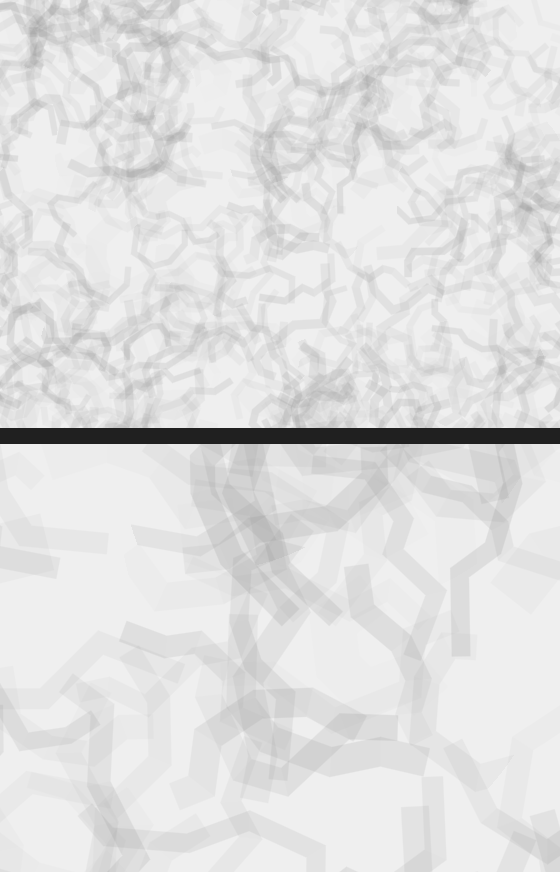
Top, the full canvas; bottom, a detail of the centre.
This pattern is drawn by a Shadertoy shader. Its source:

```glsl
const vec3 PAPER = vec3(0.938);
const vec3 INK = vec3(0.47);
const int LAYERS = 18;
const int SEGMENTS = 5;
const float CELL = 0.15;            // grid spacing, in canvas heights
const float REACH = 0.17;           // farthest extent of a ribbon
const vec2 HALF_WIDTH = vec2(0.0065, 0.0115);
const vec2 LENGTH = vec2(0.022, 0.07);
const vec2 OPACITY = vec2(0.055, 0.165);
const float MAX_TURN = 1.25;
const float CLUSTER_SCALE = 4.6;
const vec2 CLUSTER_RANGE = vec2(-0.36, 0.42);
const float WISP_CHANCE = 0.14;     // share of wide, faint ribbons

vec3 hash3(vec2 p) {
    vec3 q = fract(p.xyx * vec3(0.1031, 0.1030, 0.0973));
    q += dot(q, q.yxz + 33.33);
    return fract((q.xxy + q.yzz) * q.zyx);
}

float cornerSlope(vec2 corner, vec2 offset) {
    float angle = 6.2832 * hash3(corner + 71.0).x;
    return dot(vec2(cos(angle), sin(angle)), offset);
}

float gradientNoise(vec2 p) {
    vec2 i = floor(p), f = fract(p);
    vec2 u = f * f * f * (f * (f * 6.0 - 15.0) + 10.0);
    vec2 e = vec2(1.0, 0.0);
    float low = mix(cornerSlope(i, f), cornerSlope(i + e, f - e), u.x);
    float high = mix(cornerSlope(i + e.yx, f - e.yx), cornerSlope(i + 1.0, f - 1.0), u.x);
    return mix(low, high, u.y);
}

float density(vec2 p) {
    float n = gradientNoise(p * CLUSTER_SCALE)
            + 0.4 * gradientNoise(p * CLUSTER_SCALE * 2.1 + 19.0);
    return smoothstep(CLUSTER_RANGE.x, CLUSTER_RANGE.y, n);
}

vec2 rotate(vec2 v, float angle) {
    float c = cos(angle), s = sin(angle);
    return vec2(c * v.x - s * v.y, s * v.x + c * v.y);
}

float inside(float signedDepth, float pixel) {
    return clamp(signedDepth / pixel + 0.5, 0.0, 1.0);
}

// Opacity of a bent strip with mitred joints; p is relative to its anchor
float ribbon(vec2 p, vec2 seed, float pixel) {
    vec3 style = hash3(seed + 5.3);
    vec3 kind = hash3(seed + 11.9);
    bool wisp = kind.x < WISP_CHANCE;
    float halfWidth = mix(HALF_WIDTH.x, HALF_WIDTH.y, style.x) * (wisp ? 2.2 : 1.0);
    float opacity = mix(OPACITY.x, OPACITY.y, style.y) * (wisp ? 0.35 : 1.0);
    vec2 dir = rotate(vec2(1.0, 0.0), 6.2832 * style.z);
    vec2 start = -dir * 0.25 * float(SEGMENTS) * (LENGTH.x + LENGTH.y);
    vec2 entry = dir;
    float total = 0.0;
    for (int i = 0; i < SEGMENTS; i++) {
        vec3 rnd = hash3(seed + 23.7 * float(i + 1));
        vec2 end = start + dir * mix(LENGTH.x, LENGTH.y, rnd.x);
        float turn = MAX_TURN * mix(0.3, 1.0, rnd.y) * (rnd.z < 0.5 ? -1.0 : 1.0);
        vec2 nextDir = i == SEGMENTS - 1 ? dir : rotate(dir, turn);
        vec2 leave = normalize(dir + nextDir);
        vec2 q = p - start;
        float across = abs(dir.x * q.y - dir.y * q.x);
        float cover = inside(halfWidth - across, pixel)
                    * inside(dot(q, entry), pixel)
                    * inside(dot(end - p, leave), pixel);
        float fade = mix(1.0, kind.y, abs(float(i) / float(SEGMENTS - 1) - kind.z));
        total += cover * fade;
        start = end;
        dir = nextDir;
        entry = leave;
    }
    return opacity * min(total, 1.0);
}

void mainImage(out vec4 fragColor, in vec2 fragCoord) {
    vec2 p = fragCoord / iResolution.y;
    float pixel = 1.3 / iResolution.y;
    float clear = 1.0;
    for (int layer = 0; layer < LAYERS; layer++) {
        vec2 shift = hash3(vec2(float(layer) * 7.1, 3.0)).xy;
        vec2 home = floor(p / CELL + shift);
        // Neighbouring cells may send ribbons into this one
        for (int k = 0; k < 9; k++) {
            vec2 cell = home + vec2(k % 3 - 1, k / 3 - 1);
            vec2 seed = cell + 41.7 * float(layer + 1);
            vec3 rnd = hash3(seed);
            vec2 anchor = (cell + rnd.xy - shift) * CELL;
            if (distance(p, anchor) > REACH) continue;
            if (rnd.z > density(anchor)) continue;
            clear *= 1.0 - ribbon(p - anchor, seed, pixel);
        }
    }
    fragColor = vec4(mix(INK, PAPER, clear), 1.0);
}
```
